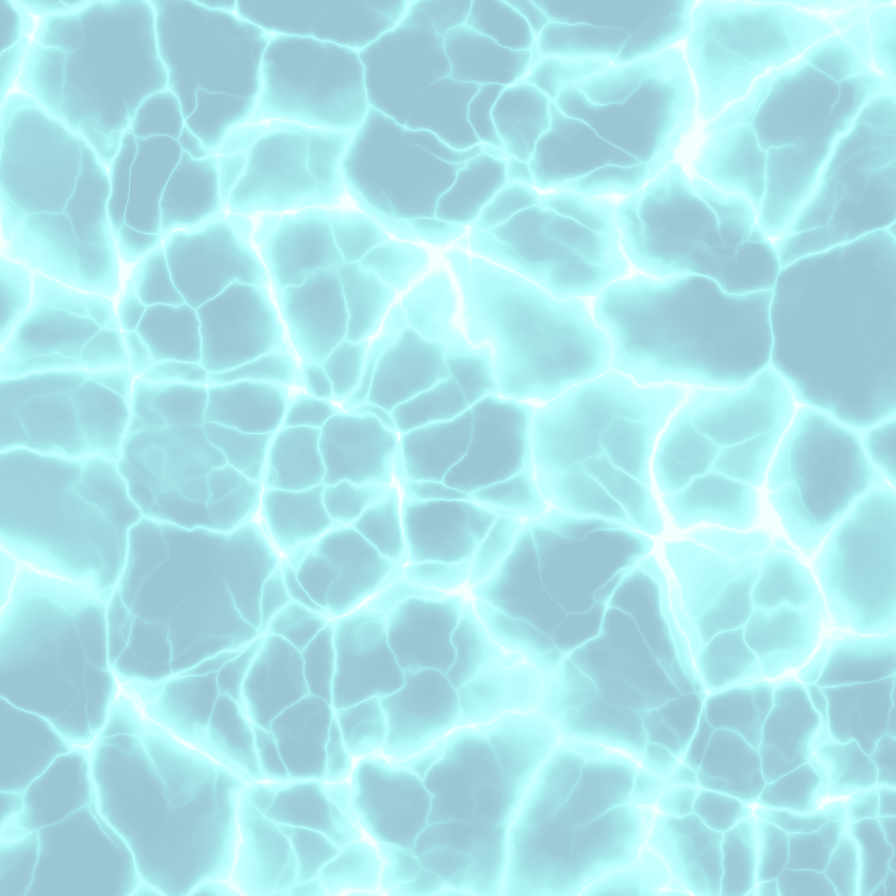
Give the GLSL for this texture, as a three.js fragment shader.

```glsl
varying vec2 vUv;

const float MAJOR_CELLS = 7.0;
const float MINOR_CELLS = 13.0;
const float JITTER = 0.85;
const float BROAD_WARP = 0.13;
const float FINE_WARP = 0.035;
const float THIN_VEIN = 0.055;
const float WIDE_VEIN = 0.145;
const float MAJOR_GAIN = 0.80;
const float MINOR_GAIN = 0.42;
const float WISP_GAIN = 0.15;
const float HAZE_GAIN = 0.26;
const float MOTTLE_GAIN = 0.09;
const float SPARK_SIZE = 0.075;

const vec3 DEEP    = vec3(0.605, 0.775, 0.835);
const vec3 POOL    = vec3(0.62, 0.80, 0.85);
const vec3 SHALLOW = vec3(0.63, 0.85, 0.89);
const vec3 TEAL    = vec3(0.65, 0.91, 0.92);
const vec3 VEIN    = vec3(0.70, 0.98, 0.98);
const vec3 BRIGHT  = vec3(0.76, 1.00, 1.00);
const vec3 SPARK   = vec3(0.95, 1.00, 1.00);

float hash(vec2 p) {
  return fract(sin(dot(p, vec2(127.1, 311.7))) * 43758.5453);
}

vec2 hash2(vec2 p) {
  return vec2(hash(p), hash(p + vec2(37.3, 17.9)));
}

float noise(vec2 p) {
  vec2 i = floor(p);
  vec2 f = fract(p);
  f = f * f * f * (f * (f * 6.0 - 15.0) + 10.0);
  float low = mix(hash(i), hash(i + vec2(1.0, 0.0)), f.x);
  float high = mix(hash(i + vec2(0.0, 1.0)), hash(i + vec2(1.0)), f.x);
  return mix(low, high, f.y);
}

float fbm(vec2 p) {
  float sum = 0.0;
  float weight = 0.5;
  for (int i = 0; i < 4; i++) {
    sum += weight * noise(p);
    p = mat2(1.6, 1.2, -1.2, 1.6) * p + 7.3;
    weight *= 0.5;
  }
  return sum / 0.9375;
}

vec2 warp(vec2 p) {
  return vec2(fbm(p), fbm(p + vec2(41.7, 23.1))) - 0.5;
}

// x: distance to the rounded cell border, y: closeness to a junction
vec2 cellBorder(vec2 p) {
  vec2 cell = floor(p);
  vec3 nearest = vec3(9.0);
  for (int y = -2; y <= 2; y++) {
    for (int x = -2; x <= 2; x++) {
      vec2 id = cell + vec2(float(x), float(y));
      float d = length(id + 0.5 + JITTER * (hash2(id) - 0.5) - p);
      if (d < nearest.x) nearest = vec3(d, nearest.xy);
      else if (d < nearest.y) nearest = vec3(nearest.x, d, nearest.y);
      else nearest.z = min(nearest.z, d);
    }
  }
  vec2 gap = max(nearest.yz - nearest.x, 0.0001);
  return vec2(gap.x * gap.y / (gap.x + gap.y), gap.y);
}

vec3 waterColor(float light) {
  vec3 c = mix(DEEP, POOL, smoothstep(0.10, 0.21, light));
  c = mix(c, SHALLOW, clamp((light - 0.21) / 0.10, 0.0, 1.0));
  c = mix(c, TEAL, clamp((light - 0.31) / 0.11, 0.0, 1.0));
  c = mix(c, VEIN, clamp((light - 0.42) / 0.15, 0.0, 1.0));
  c = mix(c, BRIGHT, clamp((light - 0.57) / 0.20, 0.0, 1.0));
  return mix(c, SPARK, smoothstep(0.80, 1.25, light));
}

void main() {
  // Bend the plane so that the cells flow like water
  vec2 p = vUv + BROAD_WARP * warp(vUv * 4.0) + FINE_WARP * warp(vUv * 15.0 + 3.7);

  // Main net of light, with uneven width and strength
  float swell = smoothstep(0.28, 0.72, noise(vUv * 6.0 + 11.0));
  vec2 major = cellBorder(p * MAJOR_CELLS + 4.0);
  float net = exp(-major.x / mix(THIN_VEIN, WIDE_VEIN, swell));
  float light = MAJOR_GAIN * net * mix(0.65, 1.1, swell);

  // Finer threads that fade in and out
  vec2 minor = cellBorder((p + 0.04 * warp(vUv * 9.0 + 31.0)) * MINOR_CELLS + 19.0);
  float threadMask = smoothstep(0.35, 0.70, fbm(vUv * 5.0 + 53.0));
  light += MINOR_GAIN * threadMask * exp(-minor.x / 0.075);

  // Wisps, haze and slanted mottling inside the pools
  float ridge = 1.0 - abs(2.0 * fbm(p * 9.0 + 71.0) - 1.0);
  light += WISP_GAIN * pow(ridge, 9.0) * smoothstep(0.3, 0.7, noise(vUv * 5.0 + 83.0));
  light += HAZE_GAIN * smoothstep(0.28, 0.76, fbm(p * 6.0 + 97.0));
  vec2 slant = vec2(dot(p, vec2(0.8, -0.6)) * 14.0, dot(p, vec2(0.6, 0.8)) * 34.0);
  light += MOTTLE_GAIN * (fbm(slant) - 0.5);

  // Glints at some junctions
  float glint = exp(-major.y / SPARK_SIZE) * smoothstep(0.4, 0.7, noise(vUv * 9.0 + 29.0));
  light += 0.6 * glint;

  gl_FragColor = vec4(waterColor(light), 1.0);
}
```
